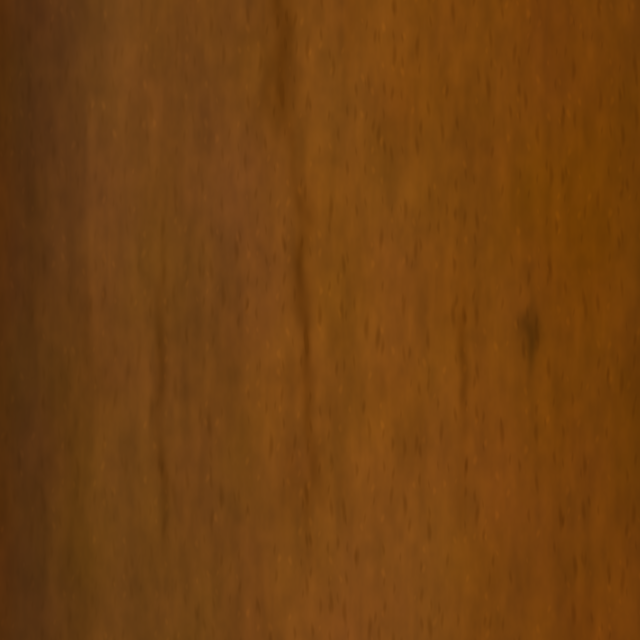
Give the GLSL for this texture, as a three.js fragment shader.

```glsl
// Soft-focus brown wood board with vertical grain, shaded towards the left edge.
// A horizontal colour ramp is modulated by stretched value noise, then darkened
// by ragged veins, short pore flecks and one small spindle-shaped knot.
varying vec2 vUv;

const vec3 SHADOW = vec3(0.315, 0.183, 0.066);
const vec3 UMBER = vec3(0.425, 0.254, 0.092);
const vec3 HONEY = vec3(0.482, 0.280, 0.083);
const vec3 AMBER = vec3(0.440, 0.238, 0.033);
const vec3 RUST = vec3(0.335, 0.178, 0.042);
const vec3 VEIN_TINT = vec3(0.79, 0.74, 0.48);
const vec3 KNOT_TINT = vec3(0.70, 0.72, 0.64);

float hash(vec2 p) {
  return fract(sin(dot(p, vec2(127.1, 311.7))) * 43758.5453);
}

float noise(vec2 p) {
  vec2 cell = floor(p);
  vec2 f = fract(p);
  f = f * f * (3.0 - 2.0 * f);
  float low = mix(hash(cell), hash(cell + vec2(1.0, 0.0)), f.x);
  float high = mix(hash(cell + vec2(0.0, 1.0)), hash(cell + vec2(1.0, 1.0)), f.x);
  return mix(low, high, f.y);
}

// Layered noise, centred on zero.
float fbm(vec2 p) {
  float sum = 0.0;
  float gain = 0.5;
  for (int i = 0; i < 3; i++) {
    sum += gain * (noise(p) - 0.5);
    p = p * 2.03 + vec2(17.3, 9.1);
    gain *= 0.5;
  }
  return sum;
}

float bell(float offset, float width) {
  float t = offset / width;
  return exp(-t * t);
}

// Ragged vertical streak around centre, fading out beyond its two ends.
float vein(vec2 p, float centre, float width, float bottom, float top) {
  float ends = smoothstep(bottom - 0.1, bottom + 0.1, p.y)
             * (1.0 - smoothstep(top - 0.1, top + 0.1, p.y));
  float wander = 1.6 * width * (noise(vec2(p.x * 40.0, p.y * 17.0)) - 0.5);
  float patchy = 0.3 + 1.2 * noise(p * vec2(75.0, 15.0) + 8.0);
  return bell(p.x - centre + wander, width) * ends * patchy;
}

// Scattered slender pores, at most one in each grid cell.
float flecks(vec2 p, vec2 grid, float density, float seed) {
  vec2 q = p * grid;
  q.y += 9.0 * hash(vec2(floor(q.x), seed));
  vec2 cell = floor(q);
  vec2 id = cell + seed;
  vec2 centre = 0.5 + 0.2 * (vec2(hash(id), hash(id + 41.7)) - 0.5);
  vec2 d = fract(q) - centre;
  d.x += 0.06 * sin(d.y * 7.0 + 6.28 * hash(id + 7.9));
  float size = mix(0.55, 1.0, hash(id + 23.1));
  float spot = 1.0 - smoothstep(0.1, 1.0, length(d / (vec2(0.31, 0.4) * size)));
  return spot * step(hash(id + 63.4), density) * size;
}

// Broad colour change across the board.
vec3 boardColour(vec2 p) {
  float x = p.x + 0.09 * fbm(vec2(p.x * 9.0, p.y * 2.5));
  float shade = smoothstep(0.02, 0.22, x + 0.03 * (1.0 - p.y));
  vec3 colour = mix(SHADOW, UMBER, shade);
  colour = mix(colour, HONEY, smoothstep(0.22, 0.56, x));
  colour = mix(colour, AMBER, smoothstep(0.55, 0.95, x + 0.06 * (p.y - 0.5)));
  colour = mix(colour, RUST, 0.6 * (1.0 - smoothstep(0.0, 0.035, p.x)));
  return colour * (1.0 - 0.09 * smoothstep(0.94, 1.03, x));
}

void main() {
  vec2 p = vUv;
  vec2 bent = p;
  bent.x += 0.010 * fbm(vec2(p.x * 4.0, p.y * 5.0));

  // Fibres, cloudy patches and fine mottling
  float fibres = fbm(vec2(bent.x * 24.0, p.y * 2.6));
  float threads = fbm(vec2(bent.x * 62.0, p.y * 10.0) + 31.0);
  float clouds = fbm(p * vec2(6.0, 4.0) + 12.0);
  float mottle = fbm(p * vec2(64.0, 36.0) + 5.0);
  float tone = 1.0 + 0.12 * fibres + 0.19 * threads + 0.08 * clouds + 0.13 * mottle;
  vec3 colour = boardColour(p) * tone;

  // Drift between reddish and olive browns
  colour += vec3(-0.012, 0.012, -0.016) * fbm(p * vec2(13.0, 7.0) + 70.0);
  colour.b += 0.05 * fbm(p * vec2(8.0, 3.0) + 90.0);

  // Main vein, swelling and leaning left near the top
  float lean = smoothstep(0.68, 0.87, p.y);
  float centre = 0.476 - 0.047 * lean + 0.015 * smoothstep(0.87, 1.0, p.y);
  float veins = 0.50 * vein(bent, centre, 0.012 + 0.010 * lean, 0.24, 1.2);
  veins += 0.28 * vein(bent, centre + 0.006, 0.032, 0.15, 1.2);

  // Fainter companion veins
  veins += 0.42 * vein(bent, 0.254, 0.009, 0.16, 0.62);
  veins += 0.45 * vein(bent, 0.722, 0.007, 0.22, 0.60);
  veins += 0.32 * vein(bent, 0.135, 0.007, 0.44, 0.56);
  veins += 0.30 * vein(bent, 0.545, 0.010, 0.88, 1.2);

  // Short dark pores and pale glints
  float pores = 0.50 * flecks(bent, vec2(53.0, 13.0), 0.30, 3.0);
  pores += 0.40 * flecks(bent + 0.013, vec2(71.0, 22.0), 0.28, 19.0);
  pores *= 0.5 + 0.5 * smoothstep(0.2, 0.5, p.x);
  float glints = flecks(bent + 0.007, vec2(62.0, 34.0), 0.20, 51.0);
  colour *= mix(vec3(1.0), VEIN_TINT, clamp(veins + pores, 0.0, 1.0));
  colour *= 1.0 + 0.08 * glints;

  // Knot with a thin vertical tail
  vec2 k = bent - vec2(0.826, 0.475);
  k.x += 0.012 * (noise(p * vec2(45.0, 30.0)) - 0.5);
  float knot = 0.7 * bell(length(k / vec2(0.019, 0.040)), 1.0);
  knot += 0.35 * bell(k.x - 0.004, 0.008) * bell(k.y, 0.12);
  colour *= mix(vec3(1.0), KNOT_TINT, min(knot, 1.0));

  gl_FragColor = vec4(colour, 1.0);
}
```
